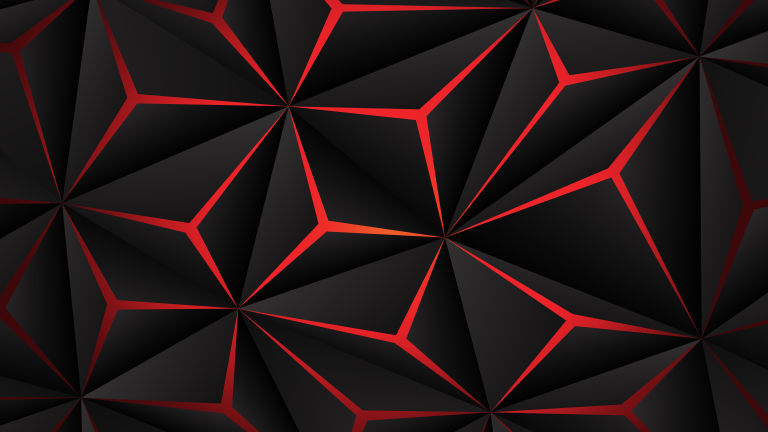
Reproduce this background procedurally as a Shadertoy shader.

```glsl
// Dark faceted relief: a jittered triangular lattice whose triangles are each
// split into three shaded facets. The gaps between facets form glowing red
// spokes that are widest at the triangle's heart and taper to its corners.

vec2 hash22(vec2 p) {
    vec3 q = fract(vec3(p.xyx) * vec3(0.1031, 0.1030, 0.0973));
    q += dot(q, q.yzx + 33.33);
    return fract((q.xx + q.yz) * q.zy);
}

// Lattice corner, in units of the canvas height.
vec2 hub(vec2 id) {
    vec2 regular = vec2(0.48 * id.x, 0.47 * (id.y + 0.5 * id.x));
    return vec2(1.14, 0.56) + regular + 0.22 * (hash22(id) - 0.5);
}

// Signed distance to the line a-b, positive on its left.
float side(vec2 p, vec2 a, vec2 b) {
    vec2 e = b - a, d = p - a;
    return (e.x * d.y - e.y * d.x) / length(e);
}

// Bright red in the middle, fading to maroon outwards, orange at the main hub.
vec3 glowColor(vec2 p, float aspect, float variation) {
    float r = length((p - vec2(0.48 * aspect, 0.54)) / vec2(0.5 * aspect, 0.8));
    float glow = 1.0 - smoothstep(0.42, 1.0, r + 0.25 * (variation - 0.5));
    vec3 red = mix(vec3(0.24, 0.03, 0.04), vec3(0.93, 0.14, 0.16), glow);
    vec2 toHub = p - hub(vec2(0.0)) + vec2(0.12, -0.03);
    return mix(red, vec3(0.94, 0.42, 0.16), 0.8 * exp(-70.0 * dot(toHub, toHub)));
}

// Grey of one facet: a ramp from its outer edge a-b to its inner apex.
vec3 facetColor(vec2 p, vec2 a, vec2 b, vec2 apex, vec2 rnd) {
    vec2 e = b - a;
    vec2 outward = normalize(vec2(e.y, -e.x));
    float lit = smoothstep(-0.6, 0.9, dot(outward, vec2(-0.8, 0.6)) + 0.5 * (rnd.x - 0.5));
    float rise = clamp(side(p, a, b) / side(apex, a, b), 0.0, 1.0);
    float along = clamp(dot(p - a, e) / dot(e, e), 0.0, 1.0);
    float grey = mix(mix(0.005, 0.155, lit), mix(0.15, 0.085, lit), rise);
    grey *= mix(0.65, 1.3, rnd.y > 0.5 ? along : 1.0 - along);
    return grey * vec3(1.03, 0.97, 1.0);
}

void mainImage(out vec4 fragColor, in vec2 fragCoord) {
    float pixel = 1.0 / iResolution.y;
    float aspect = iResolution.x * pixel;
    vec2 p = fragCoord * pixel;

    vec2 q = (p - vec2(1.14, 0.56)) / vec2(0.48, 0.47);
    q.y -= 0.5 * q.x;
    vec2 base = floor(q);

    vec3 sum = vec3(0.0);
    float weight = 0.0;
    for (int n = 0; n < 18; n++) {
        // Two triangles in each of the 3 x 3 nearby cells.
        int cellIndex = n / 2;
        float upper = float(n % 2);
        vec2 id = base + vec2(cellIndex % 3, cellIndex / 3) - 1.0;
        vec2 corner[3];
        corner[0] = hub(id + vec2(upper, 0.0));
        corner[1] = hub(id + vec2(1.0, upper));
        corner[2] = hub(id + vec2(0.0, 1.0));

        float inside = min(side(p, corner[0], corner[1]),
                       min(side(p, corner[1], corner[2]), side(p, corner[2], corner[0])));
        float cover = clamp(0.5 + inside / pixel, 0.0, 1.0);
        if (cover <= 0.0) continue;

        // Off-centre heart where the three spokes meet.
        vec2 rnd = hash22(id + vec2(31.0, 57.0) * (upper + 1.0));
        vec3 share = vec3(0.6 + rnd, 1.1);
        share /= share.x + share.y + share.z;
        vec2 heart = corner[0] * share.x + corner[1] * share.y + corner[2] * share.z;

        vec3 color = glowColor(p, aspect, rnd.x);
        for (int k = 0; k < 3; k++) {
            vec2 a = corner[k], b = corner[(k + 1) % 3];
            vec2 apex = heart + 0.0145 * normalize(0.5 * (a + b) - heart);
            float d = min(side(p, b, apex), side(p, apex, a));
            vec2 facetRnd = hash22(id * 3.0 + vec2(float(k) + 11.0, upper * 19.0 + 5.0));
            color = mix(color, facetColor(p, a, b, apex, facetRnd),
                        clamp(0.5 + d / pixel, 0.0, 1.0));
        }
        sum += cover * color;
        weight += cover;
    }
    fragColor = vec4(sum / max(weight, 0.001), 1.0);
}
```
